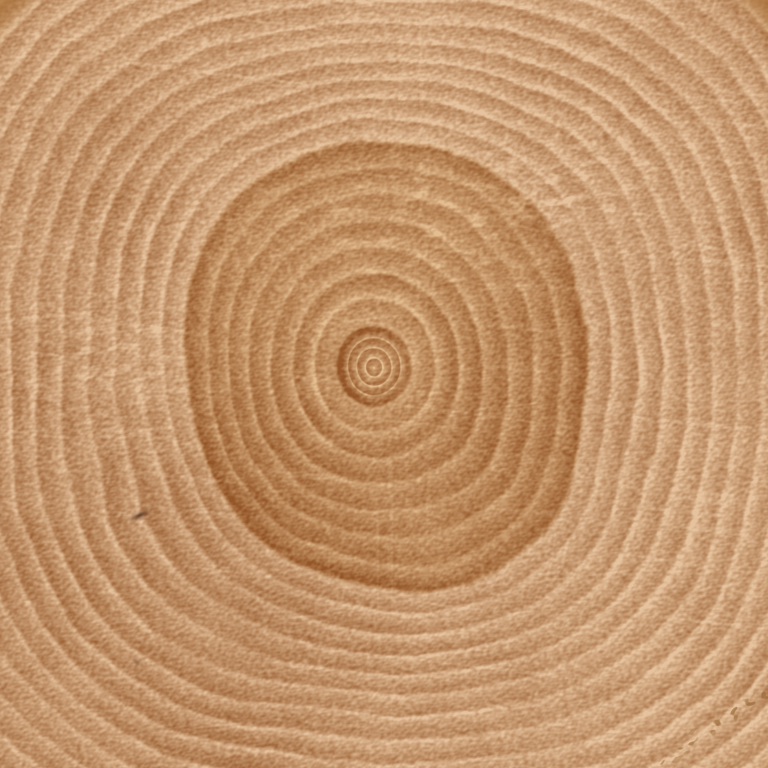
A WebGL 1 fragment shader for this texture:

```glsl
precision highp float;
// Cross-section of a pale tree trunk: growth rings around an off-centre pith.
// A radius bent by angular harmonics gives the ring phase; a darker heartwood
// disc, gradient-noise fibres, saw scratches and small knots lie over it.
uniform vec2 u_resolution;
const vec2 PITH = vec2(0.487, 0.521);
const float HEART_RADIUS = 0.28;
const float RINGS_PER_UNIT = 30.8;
const float PITH_RINGS_PER_UNIT = 52.0;   // extra density near the pith
const float PITH_ZONE = 0.045;
const float RING_WOBBLE = 0.0085;
const float LINE_STRENGTH = 0.25;
const float BAND_STRENGTH = 0.38;
const float FIBRE_STRENGTH = 0.40;
const float SCRATCH_STRENGTH = 0.22;
const vec3 DARK_WOOD = vec3(0.65, 0.43, 0.26);
const vec3 PALE_WOOD = vec3(0.86, 0.71, 0.56);
const vec3 HEART_TINT = vec3(0.99, 0.975, 0.92);
const vec3 BARK = vec3(0.66, 0.44, 0.22);
const vec3 KNOT = vec3(0.34, 0.19, 0.11);

vec2 hashGradient(vec2 cell) {
  vec3 h = fract(cell.xyx * vec3(0.1031, 0.1030, 0.0973));
  h += dot(h, h.yzx + 33.33);
  float a = 6.2832 * fract((h.x + h.y) * h.z);
  return vec2(cos(a), sin(a));
}

// Gradient noise, roughly -0.7 to 0.7
float noise(vec2 p) {
  vec2 i = floor(p), f = fract(p), e = vec2(0.0, 1.0);
  vec2 u = f * f * f * (f * (f * 6.0 - 15.0) + 10.0);
  float low = mix(dot(hashGradient(i), f), dot(hashGradient(i + e.yx), f - e.yx), u.x);
  float high = mix(dot(hashGradient(i + e), f - e), dot(hashGradient(i + 1.0), f - 1.0), u.x);
  return mix(low, high, u.y);
}

float bump(float x, float centre, float width) {
  float k = (x - centre) / width;
  return exp(-k * k);
}

vec2 rotate(vec2 p, float a) {
  return vec2(cos(a) * p.x + sin(a) * p.y, cos(a) * p.y - sin(a) * p.x);
}

float spot(vec2 p, vec2 centre, vec2 size, float angle) {
  vec2 q = rotate(p - centre, angle) / size;
  return exp(-dot(q, q));
}

float scratches(vec2 p, float angle, float density) {
  vec2 q = rotate(p, angle);
  return smoothstep(0.25, 0.6, noise(vec2(q.x * 4.0, q.y * density)));
}

// Radius corrected so that each growth ring has one constant value
float ringRadius(vec2 d, float r) {
  vec2 n = d / max(r, 1e-4);
  float cos2 = n.x * n.x - n.y * n.y, sin2 = 2.0 * n.x * n.y;
  float cos4 = 2.0 * cos2 * cos2 - 1.0;
  float grown = smoothstep(0.05, 0.25, r);
  float bulge = pow(max(dot(n, vec2(0.55, -0.835)), 0.0), 8.0);
  float heart = 0.057 * grown * n.x + 0.03 * n.y - 0.05 * cos2
              + grown * (0.075 * bulge - 0.012 * sin2 - 0.0125 * cos4);
  float outer = 0.03 * n.x - 0.005 * n.y + 0.01 * cos2 - 0.04 * cos4;
  return r / (1.0 + mix(heart, outer, smoothstep(0.27, 0.47, r)));
}

void main() {
  vec2 p = gl_FragCoord.xy / u_resolution;
  vec2 d = p - PITH;
  float r = length(d);
  float wobble = noise(p * 7.0) + 0.5 * noise(p * 17.0 + 9.0) + 0.15 * noise(p * 60.0);
  float s = ringRadius(d, r) + RING_WOBBLE * wobble * smoothstep(-0.08, 0.2, r);

  // Growth rings: bands that darken outward and end in a pale, broken line
  float f = fract(RINGS_PER_UNIT * (s - HEART_RADIUS)
                + PITH_RINGS_PER_UNIT * min(s - PITH_ZONE, 0.0));
  float band = smoothstep(0.08, 0.75, f) * (1.0 - smoothstep(0.8, 0.97, f));
  float line = bump(abs(f - 0.5), 0.5, 0.11) * (1.0 + 0.9 * noise(p * 24.0));
  float contrast = 0.85 + 0.7 * noise(p * 5.0 + 21.0);
  float tone = 0.72 + contrast * (LINE_STRENGTH * line - BAND_STRENGTH * band);

  // Broad light and shade
  tone += 0.15 * smoothstep(0.6, 1.0, p.y) * bump(p.x, 0.5, 0.4);
  tone -= 0.22 * spot(p, vec2(0.13, 0.15), vec2(0.26), 0.0);
  tone += 0.12 * spot(p, vec2(0.92, 0.12), vec2(0.3), 0.0);
  tone += 0.2 * noise(p * 4.0 + 4.0) + 0.16 * noise(p * vec2(17.0, 25.0));

  // Heartwood, with a stained rim and a paler upper part
  float heart = 1.0 - smoothstep(HEART_RADIUS - 0.004, HEART_RADIUS + 0.004, s);
  float upper = smoothstep(0.02, 0.22, d.y);
  tone -= heart * (0.2 - 0.07 * upper + 0.3 * exp(min(s - HEART_RADIUS, 0.0) / 0.026));
  tone += 0.1 * (1.0 - heart) * bump(s, HEART_RADIUS + 0.012, 0.015);
  float leftward = 0.55 - 0.45 * d.x / max(r, 1e-4);
  tone += 0.26 * bump(s, 0.072, 0.02) + 0.14 * bump(s, 0.0, 0.025);
  tone -= 0.55 * leftward * bump(s, 0.048, 0.011);

  // Fibres, pale flecks and saw marks
  float fibre = noise(rotate(p, 0.15) * vec2(110.0, 240.0))
              + 0.8 * noise(rotate(p, -0.7) * vec2(230.0, 120.0)) + 0.5 * noise(p * 210.0);
  float fleckArea = spot(p, vec2(0.16, 0.53), vec2(0.13, 0.12), 0.0)
                  + spot(p, vec2(0.73, 0.76), vec2(0.16, 0.08), 0.5)
                  + spot(p, vec2(0.49, 0.73), vec2(0.2, 0.1), 0.0);
  float fleck = smoothstep(0.05, 0.4, noise(rotate(p, 0.2) * vec2(34.0, 70.0)));
  float saw = scratches(p, -0.12, 95.0) + 0.6 * scratches(p + 3.0, 0.1, 130.0)
            + scratches(p + 5.0, 0.5, 70.0) * smoothstep(0.55, 0.8, p.x) * upper
            + 0.7 * scratches(p + 7.0, 1.57, 110.0) * bump(p.x, 0.49, 0.12);
  tone += FIBRE_STRENGTH * fibre + 0.3 * fleck * fleckArea + SCRATCH_STRENGTH * saw;
  vec3 colour = mix(DARK_WOOD, PALE_WOOD, clamp(tone, -0.3, 1.2));
  colour *= mix(vec3(1.0), HEART_TINT, heart);

  // Bark in the upper corners, knots, and a row of pits at the lower right
  float bark = smoothstep(0.635, 0.68, r - 0.02 * p.x) * step(0.5, p.y);
  colour = mix(colour, BARK, 0.75 * bark);
  float knot = spot(p, vec2(0.182, 0.329), vec2(0.01, 0.0035), 0.45)
             + 0.4 * spot(p, vec2(0.178, 0.138), vec2(0.006, 0.003), -0.5);
  colour = mix(colour, KNOT, 0.85 * knot);
  vec2 row = rotate(p - vec2(0.93, 0.055), 0.58);
  float pits = smoothstep(0.1, 0.4, noise(row * vec2(85.0, 150.0)))
             * bump(row.y, 0.0, 0.011) * smoothstep(0.8, 0.87, p.x);
  gl_FragColor = vec4(mix(colour, BARK * 0.9, 0.7 * pits), 1.0);
}
```
